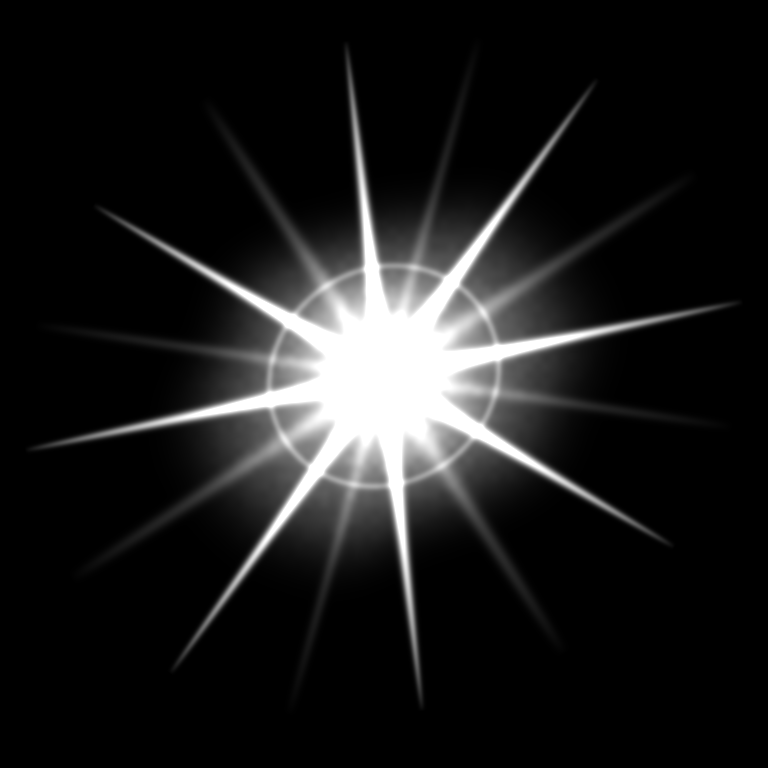
This background is drawn by a Shadertoy shader. Its source:

```glsl
const float TAU = 6.2831853;
const vec2 STAR_CENTER = vec2(0.5, 0.5104);
const float TILT = 0.576;
const int RAY_COUNT = 16;

float hash(vec2 cell) {
    vec3 q = fract(vec3(cell.xyx) * 0.1031);
    q += dot(q, q.yzx + 33.33);
    return fract((q.x + q.y) * q.z);
}

float valueNoise(vec2 p) {
    vec2 cell = floor(p);
    vec2 f = fract(p);
    f = f * f * (3.0 - 2.0 * f);
    float low = mix(hash(cell), hash(cell + vec2(1.0, 0.0)), f.x);
    float high = mix(hash(cell + vec2(0.0, 1.0)), hash(cell + 1.0), f.x);
    return mix(low, high, f.y);
}

float gaussian(float x, float width) {
    return exp(-x * x / (2.0 * width * width));
}

// Tapered beam that fades from the origin to its tip
float beam(vec2 p, float angle, float reach, vec2 widths, float strength) {
    vec2 dir = vec2(cos(angle), sin(angle));
    float along = dot(p, dir);
    float across = dot(p, vec2(-dir.y, dir.x));
    float t = clamp(along / reach, 0.0, 1.0);
    float width = mix(widths.x, widths.y, pow(t, 0.6));
    return step(0.0, along) * strength * pow(1.0 - t, 0.75) * gaussian(across, width);
}

// Alternating bright and faint beams, skewed toward the long axis
float starburst(vec2 p) {
    float light = 0.0;
    for (int i = 0; i < RAY_COUNT; i++) {
        float phi = TAU * float(i) / float(RAY_COUNT);
        float angle = TILT + phi - 0.0642 * sin(2.0 * phi) + 0.0244 * sin(4.0 * phi);
        float reach = 0.458 + 0.027 * cos(2.0 * phi);
        bool bright = i % 2 == 1;
        bool broad = i % 4 == 0;
        vec2 widths = bright ? vec2(0.0098, 0.0025)
                    : broad ? vec2(0.0115, 0.0052) : vec2(0.008, 0.0042);
        float strength = bright ? 1.7 : broad ? 0.36 : 0.27;
        light += beam(p, angle, reach, widths, strength);
    }
    return light;
}

// Soft halo with uneven lobes at its rim
float halo(vec2 p, float radius, float falloff) {
    float r = length(p);
    vec2 dir = p / max(r, 0.0001);
    float lobes = 0.1 * (dir.x * dir.x - dir.y * dir.y)
                + 0.16 * (valueNoise(dir * 2.6 + 7.0) - 0.5);
    float spread = r / (1.0 + lobes * smoothstep(0.08, 0.2, r));
    float fade = 1.0 - smoothstep(0.19, 0.3, spread);
    return 1.45 * exp(-pow(spread / radius, falloff)) * fade;
}

float ellipseRing(vec2 p, vec2 radii, float width) {
    float k = length(p / radii);
    float slope = length(p / (radii * radii));
    float dist = k * (k - 1.0) / max(slope, 0.0001);
    return gaussian(dist, width);
}

void mainImage(out vec4 fragColor, in vec2 fragCoord) {
    vec2 uv = fragCoord / iResolution.xy;
    vec2 p = uv - STAR_CENTER;

    // Frame aligned with the long axis of the flare
    float c = cos(TILT);
    float s = sin(TILT);
    vec2 q = vec2(c * p.x + s * p.y, c * p.y - s * p.x);

    float grain = 0.94 + 0.12 * valueNoise(uv * 90.0);
    float light = halo(q, 0.124, 1.5) * grain;
    light += starburst(p);
    light += 0.23 * ellipseRing(q, vec2(0.1536, 0.1393), 0.0034);

    fragColor = vec4(vec3(clamp(light, 0.0, 1.0)), 1.0);
}
```
